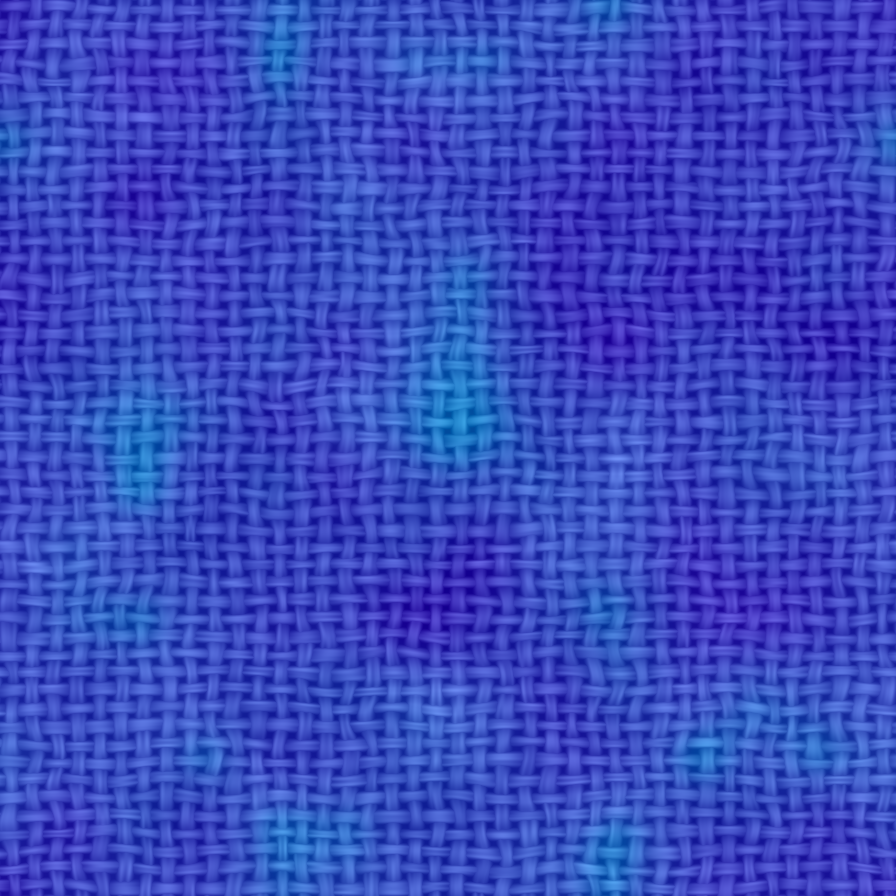
This texture is drawn by a WebGL 1 fragment shader. Its source:

```glsl
precision highp float;
// Blue plain-weave cloth: 40 warp threads across and 50 weft threads down.
// Each thread rises and dips along a cosine, the higher one shows on top;
// wrapping value noise adds fibres, uneven yarn and violet to teal dye patches.

uniform vec2 u_resolution;

float hash(vec2 p) {
  return fract(sin(dot(p, vec2(12.9898, 78.233))) * 43758.5453);
}

// Value noise that wraps after the given period.
float noise(vec2 p, vec2 period) {
  vec2 i = floor(p);
  vec2 f = fract(p);
  f = f * f * (3.0 - 2.0 * f);
  vec2 a = mod(i, period);
  vec2 b = mod(i + 1.0, period);
  return mix(mix(hash(a), hash(vec2(b.x, a.y)), f.x),
             mix(hash(vec2(a.x, b.y)), hash(b), f.x), f.y);
}

// Soft cross-section of a thread, 1 on its axis and 0 in the gap.
float thread(float offset, float halfWidth) {
  return 1.0 - smoothstep(halfWidth - 0.16, halfWidth + 0.14, abs(offset));
}

void main() {
  vec2 uv = gl_FragCoord.xy / u_resolution;
  vec2 count = vec2(40.0, 50.0);

  // Slight wander of the threads
  vec2 p = uv * count;
  p.x += 0.45 * (noise(uv * vec2(20.0, 25.0), vec2(20.0, 25.0)) - 0.5);
  p.y += 0.45 * (noise(uv * vec2(16.0, 25.0) + 7.0, vec2(16.0, 25.0)) - 0.5);
  vec2 cell = mod(floor(p), count);
  vec2 f = fract(p) - 0.5;

  // Height of each thread along its length, alternating over and under
  float side = 1.0 - 2.0 * mod(cell.x + cell.y, 2.0);
  float warpRise = side * cos(3.14159 * f.y);
  float weftRise = -side * cos(3.14159 * f.x);

  // Fibres drawn out along the yarn
  float warpFibre = noise(p * vec2(6.0, 0.8), vec2(240.0, 40.0));
  float weftFibre = noise(p * vec2(0.8, 6.0) + 31.0, vec2(32.0, 300.0));

  // Yarn thickness varies along each thread
  float warpWidth = 0.25 + 0.12 * noise(vec2(cell.x, p.y * 0.5), vec2(40.0, 25.0));
  float weftWidth = 0.24 + 0.12 * noise(vec2(p.x * 0.5, cell.y) + 5.0, vec2(20.0, 50.0));
  float warp = thread(f.x, warpWidth) * (0.52 + 0.20 * warpRise + 0.34 * (warpFibre - 0.5));
  float weft = thread(f.y, weftWidth) * (0.54 + 0.24 * weftRise + 0.34 * (weftFibre - 0.5));
  float light = max(warp, weft);

  // Occasional bright slubs, then broad unevenness
  float slub = noise(p * vec2(0.5, 1.0) + 13.0, vec2(20.0, 50.0));
  light += 0.22 * smoothstep(0.65, 1.0, slub) * weft;
  light += 0.16 * (noise(uv * 10.0 + 3.0, vec2(10.0)) - 0.5);
  vec3 color = mix(vec3(0.08, 0.11, 0.60), vec3(0.39, 0.48, 0.91), light);

  // Dye patches: violet where low, teal where high
  float dye = 0.65 * noise(uv * 6.0 + 2.0, vec2(6.0))
            + 0.35 * noise(uv * 13.0 + 9.0, vec2(13.0));
  color += vec3(-0.04, 0.30, 0.06) * (dye - 0.5);
  color += vec3(-0.10, 0.12, 0.02) * smoothstep(0.65, 0.90, dye);

  gl_FragColor = vec4(clamp(color, 0.0, 1.0), 1.0);
}
```
